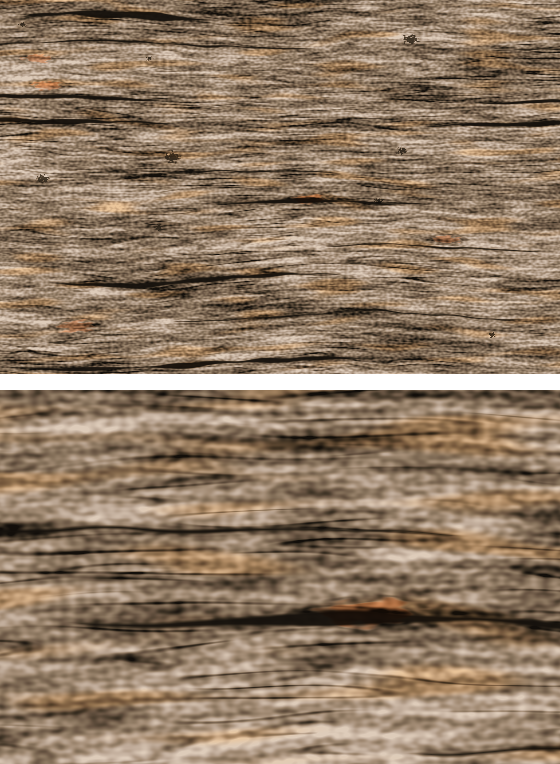
Top, the full canvas; bottom, a detail of the centre.
Write a Shadertoy shader that draws this texture.

```glsl
// Weathered timber: long horizontal fibres, broken furrows, deep tapering cracks.
// Stretched gradient noise builds one tone value, which a brown ramp colours;
// looped cracks, resin knots and small chips are laid over the bent grain.

const float CANVAS_WIDTH = 1.5;
const int CRACK_COUNT = 10;
const int KNOT_COUNT = 5;
const int CHIP_COUNT = 9;

float hash(vec2 p) {
    vec3 v = fract(vec3(p.xyx) * vec3(0.1031, 0.1030, 0.0973));
    v += dot(v, v.yzx + 33.33);
    return fract((v.x + v.y) * v.z);
}

float cornerSlope(vec2 cell, vec2 offset) {
    float angle = 6.2832 * hash(cell);
    return dot(vec2(cos(angle), sin(angle)), offset);
}

float gradientNoise(vec2 p) {
    vec2 i = floor(p), f = p - i;
    vec2 u = f * f * f * (f * (f * 6.0 - 15.0) + 10.0);
    vec2 e = vec2(1.0, 0.0);
    float low = mix(cornerSlope(i, f), cornerSlope(i + e, f - e), u.x);
    float high = mix(cornerSlope(i + e.yx, f - e.yx), cornerSlope(i + e.xx, f - e.xx), u.x);
    return mix(low, high, u.y);
}

// Horizontal distance that continues across the side edges
float wrapX(float x) {
    return mod(x + 0.5 * CANVAS_WIDTH, CANVAS_WIDTH) - 0.5 * CANVAS_WIDTH;
}

// Thin broken lines along the zero contours of stretched noise
float furrows(vec2 p, vec2 scale, float width) {
    float line = 1.0 - smoothstep(0.0, width, abs(gradientNoise(p * scale + 17.3)));
    float gaps = gradientNoise(p * scale * vec2(1.3, 0.3) + 51.7);
    return line * smoothstep(-0.1, 0.22, gaps);
}

// Dark split: x is its core, y the soft shade around it
vec2 crack(vec2 p, vec2 centre, float reach, float width) {
    float along = wrapX(p.x - centre.x) / reach;
    float taper = max(0.0, 1.0 - along * along);
    float wander = 0.012 * gradientNoise(vec2(p.x * 2.5, centre.y * 41.0))
                 + 0.004 * gradientNoise(vec2(p.x * 15.0, centre.y * 63.0));
    float thickness = width * taper * (0.7 + 1.3 * gradientNoise(vec2(p.x * 8.0, centre.y * 77.0)));
    float d = abs(p.y - centre.y - wander) - thickness;
    float fade = smoothstep(0.0, 0.2, taper);
    return fade * vec2(1.0 - smoothstep(-0.0015, 0.0025, d), 1.0 - smoothstep(0.0, 0.012, d));
}

// Ragged ellipse distance, 1 on the outline
float blob(vec2 p, vec2 centre, vec2 radius, float raggedness) {
    vec2 d = vec2(wrapX(p.x - centre.x), p.y - centre.y) / radius;
    return length(d) + raggedness * gradientNoise(d * 2.3 + centre * 90.0);
}

vec3 blend(vec3 base, vec3 next, float tone, float from, float to) {
    return mix(base, next, clamp((tone - from) / (to - from), 0.0, 1.0));
}

vec3 woodRamp(float tone) {
    vec3 c = vec3(0.07, 0.055, 0.04);
    c = blend(c, vec3(0.28, 0.23, 0.17), tone, 0.05, 0.23);
    c = blend(c, vec3(0.42, 0.34, 0.27), tone, 0.23, 0.34);
    c = blend(c, vec3(0.53, 0.45, 0.36), tone, 0.34, 0.45);
    c = blend(c, vec3(0.64, 0.55, 0.46), tone, 0.45, 0.55);
    c = blend(c, vec3(0.75, 0.67, 0.60), tone, 0.55, 0.67);
    return blend(c, vec3(0.87, 0.80, 0.73), tone, 0.67, 0.82);
}

void mainImage(out vec4 fragColor, in vec2 fragCoord) {
    vec2 p = fragCoord / iResolution.y;

    // Bend the grain gently
    vec2 q = p;
    q.y += 0.035 * gradientNoise(p * vec2(1.4, 3.0) + 4.2);
    q.y += 0.007 * gradientNoise(p * vec2(6.0, 15.0) + 9.1);

    // Patches, fibres and speckle
    float tone = 0.505;
    tone += 0.22 * gradientNoise(q * vec2(1.7, 6.0) + 2.6);
    tone += 0.25 * gradientNoise(q * vec2(2.8, 27.0) + 31.4);
    tone += 0.29 * gradientNoise(q * vec2(6.0, 72.0) + 12.8);
    tone += 0.31 * gradientNoise(q * vec2(15.0, 145.0) + 7.7);
    tone += 0.27 * gradientNoise(p * vec2(95.0, 170.0) + 3.9);

    // Furrows deepen inside darker bands
    float band = 0.75 + 1.2 * gradientNoise(q * vec2(1.5, 7.0) + 23.5);
    tone -= 0.30 * band * furrows(q, vec2(2.4, 36.0), 0.075);
    tone -= 0.24 * band * furrows(q + 3.1, vec2(5.0, 66.0), 0.11);

    // Resin knots with dark, broken surroundings
    float resin = 0.0;
    for (int i = 0; i < KNOT_COUNT; i++) {
        float id = float(i) + 3.0;
        vec2 centre = vec2(CANVAS_WIDTH * hash(vec2(id, 5.0)), (float(i) + hash(vec2(id, 8.0))) / float(KNOT_COUNT));
        vec2 radius = vec2(0.055, 0.017) * mix(0.6, 1.1, hash(vec2(id, 2.0)));
        float d = blob(q, centre, radius, 0.7);
        resin = max(resin, 1.0 - smoothstep(0.65, 1.0, d));
        tone -= 0.16 * smoothstep(0.75, 1.05, d) * (1.0 - smoothstep(1.05, 1.6, d));
    }

    // Small dark chips
    for (int i = 0; i < CHIP_COUNT; i++) {
        float id = float(i) + 20.0;
        vec2 centre = vec2(CANVAS_WIDTH * hash(vec2(id, 4.0)), hash(vec2(id, 9.0)));
        float size = mix(0.005, 0.016, pow(hash(vec2(id, 6.0)), 2.0));
        float d = blob(p, centre, size * vec2(1.3, 0.9), 1.4);
        tone = mix(tone, 0.13, 0.85 * (1.0 - smoothstep(0.7, 1.1, d)));
    }

    // Long cracks, a few of them wide
    for (int i = 0; i < CRACK_COUNT; i++) {
        float id = float(i) + 40.0;
        float y = (float(i) + 0.2 + 0.6 * hash(vec2(id, 3.0))) / float(CRACK_COUNT);
        vec2 centre = vec2(CANVAS_WIDTH * hash(vec2(id, 7.0)), y);
        float reach = mix(0.22, 0.55, hash(vec2(id, 11.0)));
        float width = mix(0.0015, 0.0095, pow(hash(vec2(id, 13.0)), 2.0));
        vec2 split = crack(q, centre, reach, width);
        tone -= 0.10 * split.y;
        tone = mix(tone, 0.06, 0.95 * split.x);
    }

    // Colour, with ochre streaks and orange resin
    vec3 color = woodRamp(tone);
    float ochre = smoothstep(0.08, 0.4, gradientNoise(q * vec2(5.0, 38.0) + 61.0));
    color *= mix(vec3(1.0), vec3(1.06, 0.97, 0.83), ochre);
    color *= mix(vec3(1.0), vec3(0.98, 0.78, 0.64), resin);
    fragColor = vec4(color, 1.0);
}
```
